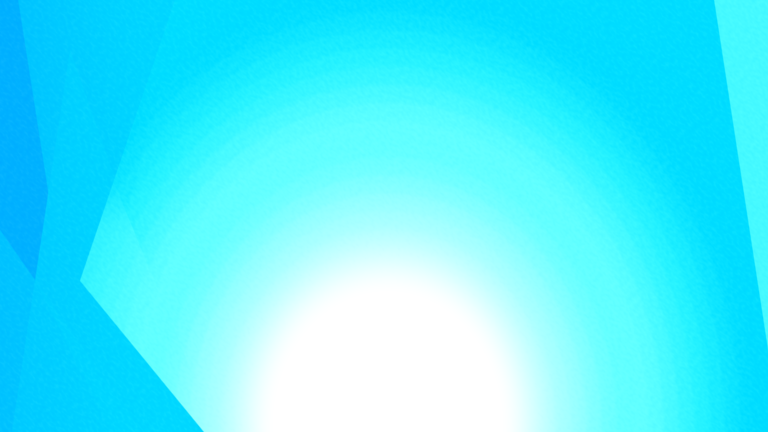
A Shadertoy shader for this background:

```glsl
// A white glow rising from the lower edge through cyan rings, framed by
// translucent blue crystal facets. The glow is a graded elliptical distance;
// facets are smooth half planes, and gradient noise adds a woven grain.

#define GLOW_CENTER vec2(0.898, 0.012)
#define GLOW_SQUASH 0.85
#define RING_COUNT 28.0
#define RING_STRENGTH 0.45
#define EDGE_SOFTNESS 0.0022
#define GRAIN_SCALE 95.0
#define GRAIN_AMOUNT 0.045

const vec3 WHITE = vec3(1.0);
const vec3 ICE   = vec3(0.69, 1.0, 1.0);
const vec3 AQUA  = vec3(0.38, 1.0, 1.0);
const vec3 CYAN  = vec3(0.14, 0.95, 1.0);
const vec3 SKY   = vec3(0.0, 0.865, 1.0);
const vec3 AZURE = vec3(0.0, 0.76, 1.0);
const vec3 DEEP  = vec3(0.0, 0.67, 1.0);

vec2 hashGradient(vec2 cell) {
    vec3 h = fract(cell.xyx * vec3(0.1031, 0.1030, 0.0973));
    h += dot(h, h.yzx + 33.33);
    float angle = 6.2832 * fract((h.x + h.y) * h.z);
    return vec2(cos(angle), sin(angle));
}

float gradientNoise(vec2 p) {
    vec2 i = floor(p), f = fract(p);
    vec2 u = f * f * f * (f * (f * 6.0 - 15.0) + 10.0);
    vec2 e = vec2(1.0, 0.0);
    float low = mix(dot(hashGradient(i), f),
                    dot(hashGradient(i + e), f - e), u.x);
    float high = mix(dot(hashGradient(i + e.yx), f - e.yx),
                     dot(hashGradient(i + 1.0), f - 1.0), u.x);
    return mix(low, high, u.y);
}

// Coverage of the half plane to the left of the direction a -> b.
float halfPlane(vec2 p, vec2 a, vec2 b) {
    vec2 d = normalize(b - a), q = p - a;
    return smoothstep(-EDGE_SOFTNESS, EDGE_SOFTNESS, d.x * q.y - d.y * q.x);
}

vec3 glowColor(vec2 p) {
    float r = length((p - GLOW_CENTER) * vec2(1.0, GLOW_SQUASH));
    // Partial quantising leaves faint concentric bands.
    float ring = r * RING_COUNT;
    float stepped = (floor(ring) + smoothstep(0.7, 1.0, fract(ring))) / RING_COUNT;
    r = mix(r, stepped, RING_STRENGTH * smoothstep(0.3, 0.6, r));
    vec3 c = mix(WHITE, ICE, smoothstep(0.26, 0.41, r));
    c = mix(c, AQUA, smoothstep(0.36, 0.56, r));
    c = mix(c, CYAN, smoothstep(0.57, 0.75, r));
    return mix(c, SKY, smoothstep(0.70, 0.86, r));
}

vec3 leftFacets(vec2 p) {
    vec2 peak = vec2(0.162, 0.884), waist = vec2(0.111, 0.56);
    vec2 tip = vec2(0.081, 0.352);
    vec3 c = mix(AZURE, SKY, smoothstep(-0.05, 0.38, p.x) * 0.75);
    // Light blade between the peak and the lower tip.
    float bladeLeft = halfPlane(p, peak, tip);
    float bladeRight = halfPlane(p, peak, vec2(0.243, 0.653));
    c = mix(c, SKY, 0.28 * bladeLeft * (1.0 - bladeRight));
    // Dark outer sliver, cut off by the slanted lower facet.
    float west = (1.0 - halfPlane(p, vec2(0.042, 1.0), waist)) * (1.0 - bladeLeft);
    float above = halfPlane(p, vec2(0.0, 0.468), tip);
    c = mix(c, DEEP, 0.75 * west * above);
    // Faint crease descending from the tip.
    float crease = halfPlane(p, tip, vec2(0.174, 0.167));
    return mix(c, SKY, 0.2 * crease * (1.0 - above));
}

void mainImage(out vec4 fragColor, in vec2 fragCoord) {
    vec2 p = fragCoord / iResolution.y;
    vec3 color = glowColor(p);

    // Pale refractions just inside the left corner.
    vec2 corner = vec2(0.185, 0.35), notch = vec2(0.266, 0.572);
    float pale = 1.0 - halfPlane(p, notch, vec2(0.347, 0.375));
    color = mix(color, AQUA, 0.35 * pale * smoothstep(0.6, 0.45, p.y)
                             * smoothstep(0.1, 0.3, p.y));
    float shade = 1.0 - halfPlane(p, vec2(0.417, 1.0), vec2(0.29, 0.49));
    color = mix(color, SKY, 0.2 * shade * smoothstep(0.45, 0.65, p.y));

    // Crystal frames on both sides.
    float inside = halfPlane(p, vec2(0.405, 1.0), corner)
                 * halfPlane(p, corner, vec2(0.472, 0.0));
    color = mix(leftFacets(p), color, inside);
    float right = halfPlane(p, vec2(1.653, 1.0), vec2(1.778, 0.19));
    color = mix(color, mix(CYAN, AQUA, 0.55), right);

    // Diagonal grain, hidden where the glow is pure white.
    vec2 weave = vec2(p.x + p.y, (p.y - p.x) * 0.6) * GRAIN_SCALE;
    float grain = gradientNoise(weave) + 0.5 * gradientNoise(weave.yx * 1.7 + 9.0);
    color += GRAIN_AMOUNT * grain * vec3(1.0, 0.5, 0.0) * (1.0 - color.r);
    fragColor = vec4(clamp(color, 0.0, 1.0), 1.0);
}
```
